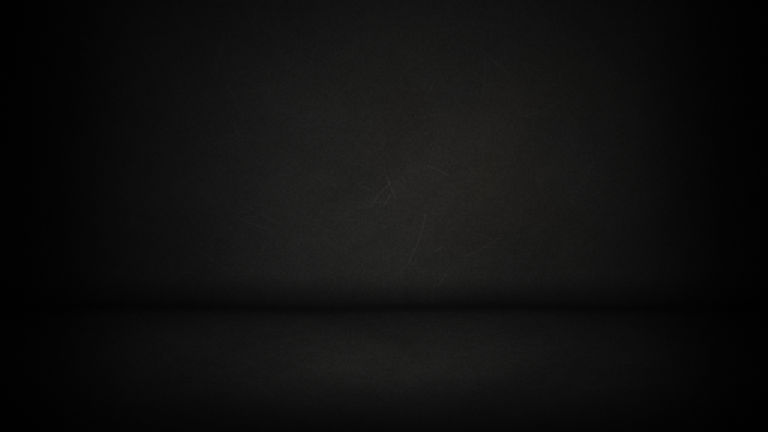
A Shadertoy shader for this background:

```glsl
// A dark, empty studio: a worn plaster wall meeting a dim floor under soft light.
// Elliptical glows set the light; warped sines and cellular noise add mottling,
// and hashed line segments scatter fine scratches over the wall.

const float SEAM_Y = -0.213;                   // wall/floor border, height units
const vec2 WALL_CENTER = vec2(0.04, 0.03);
const vec2 WALL_RADII = vec2(0.58, 0.56);
const vec2 FLOOR_CENTER = vec2(0.02, -0.325);
const vec2 FLOOR_RADII = vec2(0.61, 0.145);
const vec3 SHADOW = vec3(0.009);
const vec3 WALL_LIGHT = vec3(0.132, 0.132, 0.130);
const vec3 FLOOR_LIGHT = vec3(0.105, 0.105, 0.103);
const vec3 WARM_STAIN = vec3(0.007, 0.001, -0.007);
const int SCRATCH_COUNT = 64;
const float SCRATCH_WIDTH = 0.0011;
const float SCRATCH_GAIN = 0.34;

vec2 hash2(vec2 p) {
    vec3 q = fract(p.xyx * vec3(0.1031, 0.1030, 0.0973));
    q += dot(q, q.yzx + 33.33);
    return fract((q.xx + q.yz) * q.zy);
}

// Distance to the nearest scattered point, centred near zero
float cellular(vec2 p) {
    vec2 cell = floor(p), local = fract(p);
    float nearest = 4.0;
    for (int y = -1; y <= 1; y++) {
        for (int x = -1; x <= 1; x++) {
            vec2 offset = vec2(x, y);
            vec2 d = offset + hash2(cell + offset + 100.0) - local;
            nearest = min(nearest, dot(d, d));
        }
    }
    return sqrt(nearest) - 0.5;
}

// Broad cloudy blotches from rotated, self-warping sines
float blotches(vec2 p) {
    float sum = 0.0, gain = 0.5;
    for (int i = 0; i < 5; i++) {
        p += 0.55 * sin(p.yx * 1.3 + float(i) * 2.1);
        sum += gain * sin(p.x) * sin(p.y + 0.7);
        p = mat2(1.5, 1.1, -1.1, 1.5) * p;
        gain *= 0.62;
    }
    return sum;
}

float glow(vec2 p, vec2 center, vec2 radii) {
    vec2 d = (p - center) / radii;
    return exp(-dot(d, d));
}

float segmentDistance(vec2 p, vec2 a, vec2 b) {
    vec2 ab = b - a;
    return length(p - a - ab * clamp(dot(p - a, ab) / dot(ab, ab), 0.0, 1.0));
}

// Faint hairlines with mixed angles and lengths
float scratches(vec2 p, float pixel) {
    float sum = 0.0;
    vec2 bent = p + 0.004 * sin(p.yx * 37.0);
    for (int i = 0; i < SCRATCH_COUNT; i++) {
        vec2 place = hash2(vec2(float(i), 7.0));
        vec2 shape = hash2(vec2(float(i), 19.0));
        vec2 start = vec2(mix(-0.8, 0.8, place.x), mix(SEAM_Y, 0.5, place.y));
        float angle = 6.2832 * shape.x;
        vec2 stroke = vec2(cos(angle), sin(angle)) * mix(0.015, 0.13, shape.y * shape.y);
        float d = segmentDistance(bent, start, start + stroke);
        float line = 1.0 - smoothstep(0.0, SCRATCH_WIDTH + pixel, d);
        sum += line * mix(0.25, 0.8, place.x * shape.y + 0.2);
    }
    return min(sum, 1.0);
}

void mainImage(out vec4 fragColor, in vec2 fragCoord) {
    float pixel = 1.0 / iResolution.y;
    vec2 p = (fragCoord - 0.5 * iResolution.xy) * pixel;

    // Wall: glow, mottling, scratches and contact shadow
    float wallTexture = 0.11 * blotches(p * 7.0 + 2.0)
        + 0.07 * cellular(p * vec2(26.0, 34.0) + blotches(p * 11.0))
        + 0.12 * cellular(p * 125.0);
    float wear = smoothstep(-0.4, 0.5, blotches(p * 5.0 + 8.0));
    float wallShade = 1.0 + wallTexture
        + SCRATCH_GAIN * scratches(p, pixel) * mix(0.4, 1.0, wear);
    float contact = mix(0.5, 1.0, smoothstep(0.0, 0.085, p.y - SEAM_Y));
    vec3 wall = SHADOW + WALL_LIGHT * glow(p, WALL_CENTER, WALL_RADII) * wallShade * contact;
    float stain = glow(p, vec2(0.22, 0.13), vec2(0.26, 0.2));
    wall += WARM_STAIN * stain * (0.7 + blotches(p * 9.0));

    // Floor: flattened glow with streaks stretched across the view
    vec2 ground = p * vec2(1.0, 2.8);
    float floorTexture = 0.14 * blotches(ground * 7.0 + 5.0)
        + 0.09 * cellular(ground * vec2(22.0, 34.0) + blotches(ground * 9.0))
        + 0.12 * cellular(ground * vec2(100.0, 60.0));
    vec3 ground_color = SHADOW + FLOOR_LIGHT * glow(p, FLOOR_CENTER, FLOOR_RADII)
        * (1.0 + floorTexture);

    // Soft seam with a thin shadow, then a darker rim at the canvas sides
    float border = SEAM_Y + 0.002 * sin(p.x * 9.0);
    vec3 color = mix(ground_color, wall, smoothstep(-0.006, 0.006, p.y - border));
    color *= 1.0 - 0.3 * exp(-pow((p.y - border) / 0.012, 2.0));
    color *= 1.0 - 0.65 * smoothstep(0.55, 0.89, abs(p.x));

    // Fine grain also hides banding in the dark gradients
    float grain = hash2(floor(p * 288.0) + 500.0).x - 0.5;
    fragColor = vec4(max(color * (1.0 + 0.10 * grain) + 0.003 * grain, 0.0), 1.0);
}
```
